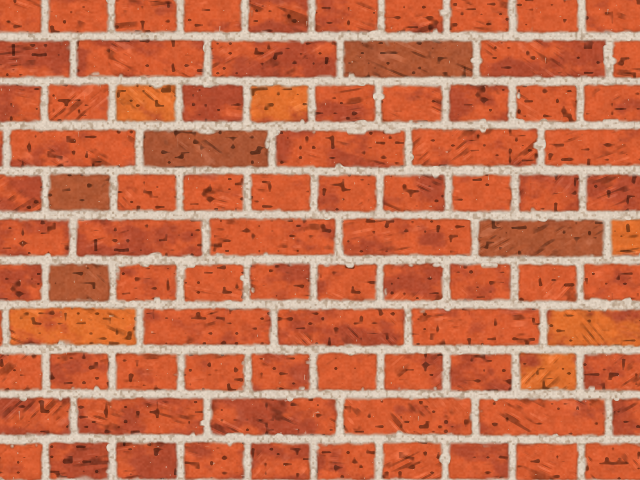
A Shadertoy shader for this texture:

```glsl
// Weathered red brick wall: courses of short headers alternate with courses of
// long stretchers, set in pale sandy mortar. Each brick is a rounded box with
// chipped edges; layered value noise adds stains, scratches, pits and grit.

#define COURSES 10.727                 // courses per canvas height
#define HEADER 1.494                   // header pitch, in course heights
#define JOINT vec2(0.083, 0.094)       // half widths of the mortar joints
#define JITTER 0.07                    // irregularity of the laying
#define CHIPPING 0.055                 // roughness of the brick edges
#define CLAY vec3(0.835, 0.365, 0.200)
#define BURNT vec3(0.690, 0.295, 0.190)
#define ORANGE vec3(0.880, 0.450, 0.190)
#define BROWN vec3(0.640, 0.340, 0.210)
#define LIME vec3(0.875, 0.810, 0.740)
#define SAND vec3(0.740, 0.650, 0.560)

float hash(vec2 p) {
    return fract(sin(dot(p, vec2(127.1, 311.7))) * 43758.5453);
}

float noise(vec2 p) {
    vec2 i = floor(p), f = fract(p);
    f = f * f * (3.0 - 2.0 * f);
    return mix(mix(hash(i), hash(i + vec2(1, 0)), f.x),
               mix(hash(i + vec2(0, 1)), hash(i + vec2(1, 1)), f.x), f.y);
}

float fbm(vec2 p) {
    float sum = 0.0, gain = 0.5;
    for (int i = 0; i < 4; i++) {
        sum += gain * noise(p);
        p = mat2(1.6, 1.2, -1.2, 1.6) * p + 7.3;
        gain *= 0.5;
    }
    return sum / 0.9375;
}

float roundedBox(vec2 p, vec2 halfSize, float radius) {
    vec2 q = abs(p) - halfSize + radius;
    return length(max(q, 0.0)) + min(max(q.x, q.y), 0.0) - radius;
}

// Position of the i-th vertical joint in a course
float jointX(float i, float row, float pitch) {
    return i * pitch + JITTER * (hash(vec2(i, row) + 3.7) - 0.5);
}

vec3 mortarColor(vec2 p, float dist) {
    float grit = 0.55 * noise(p * 17.0) + 0.45 * fbm(p * 6.0);
    vec3 color = mix(SAND, LIME, smoothstep(0.18, 0.50, grit));
    color += 0.09 * (noise(p * 25.0 + 40.0) - 0.5);
    return color * mix(0.90, 1.0, smoothstep(0.0, 0.06, dist));
}

vec3 brickColor(vec2 p, vec2 id, float dist) {
    vec2 s = p + 19.0 * vec2(hash(id + 1.3), hash(id + 8.1));
    float kind = hash(id + 21.4);
    float stain = fbm(s * vec2(1.6, 2.4));

    // Firing tone: mostly clay red, a few orange or brown bricks
    float heat = stain + 0.40 * (hash(id + 5.9) - 0.5);
    vec3 color = mix(BURNT, CLAY, smoothstep(0.27, 0.54, heat));
    color = mix(color, ORANGE, 0.85 * step(0.92, kind) * smoothstep(0.2, 0.5, stain));
    color = mix(color, BROWN, 0.80 * step(kind, 0.05));
    color *= 0.92 + 0.16 * fbm(s * 7.0);

    // Slanted scratches, in patches and at a different angle on each brick
    float angle = 1.8 * (hash(id + 13.2) - 0.5);
    vec2 t = mat2(cos(angle), -sin(angle), sin(angle), cos(angle)) * s;
    float groove = noise(t * vec2(2.8, 14.0) + 31.0);
    float patches = smoothstep(0.48, 0.70, fbm(s * 2.1 + 12.0));
    color *= 1.0 - 0.28 * patches * smoothstep(0.58, 0.88, groove);
    color += 0.07 * patches * smoothstep(0.35, 0.10, groove);

    // Dark pits, rare pale specks and fine grain
    color *= 1.0 - 0.42 * smoothstep(0.79, 0.93, noise(s * vec2(7.0, 9.0)));
    float speck = smoothstep(0.93, 0.99, noise(s * 11.0 + 70.0));
    color = mix(color, LIME, 0.45 * speck);
    color += 0.05 * (noise(s * 21.0) - 0.5);

    // Worn arris, partly dusted with lime
    float rim = smoothstep(-0.065, 0.0, dist);
    color = mix(color, color * 0.86, rim);
    return mix(color, LIME, 0.45 * rim * smoothstep(0.45, 0.75, noise(s * 5.0)));
}

void mainImage(out vec4 fragColor, in vec2 fragCoord) {
    vec2 p = fragCoord / iResolution.y * COURSES + vec2(0.0, 0.084);
    float pixel = COURSES / iResolution.y;

    // Bond: headers on even courses, stretchers shifted by half on odd ones
    float row = floor(p.y);
    bool isHeader = mod(row, 2.0) < 0.5;
    float pitch = isHeader ? HEADER : 2.0 * HEADER;
    float shift = isHeader ? 1.006 : (mod(row, 4.0) < 2.0 ? 1.657 : 0.163);
    float x = p.x - shift - JITTER * (hash(vec2(row, 4.2)) - 0.5);

    // Find the brick between two uneven joints
    float column = floor(x / pitch);
    if (x < jointX(column, row, pitch)) column -= 1.0;
    else if (x > jointX(column + 1.0, row, pitch)) column += 1.0;
    float left = jointX(column, row, pitch);
    float right = jointX(column + 1.0, row, pitch);
    vec2 id = vec2(column, row);

    // Brick outline with wavy, chipped edges
    vec2 local = vec2(x - 0.5 * (left + right), p.y - row - 0.5);
    local.y += 0.035 * (hash(id + 9.4) - 0.5);
    vec2 halfSize = vec2(0.5 * (right - left), 0.5) - JOINT;
    float dist = roundedBox(local, halfSize, 0.06);
    dist += CHIPPING * (0.6 * noise(p * 4.5) + 0.4 * noise(p * 13.0) - 0.5);
    dist += 0.07 * smoothstep(0.80, 0.95, noise(p * 3.7 + 55.0));

    float cover = smoothstep(pixel + 0.012, -pixel - 0.012, dist);
    vec3 color = mix(mortarColor(p, dist), brickColor(local, id, dist), cover);
    fragColor = vec4(clamp(color, 0.0, 1.0), 1.0);
}
```
